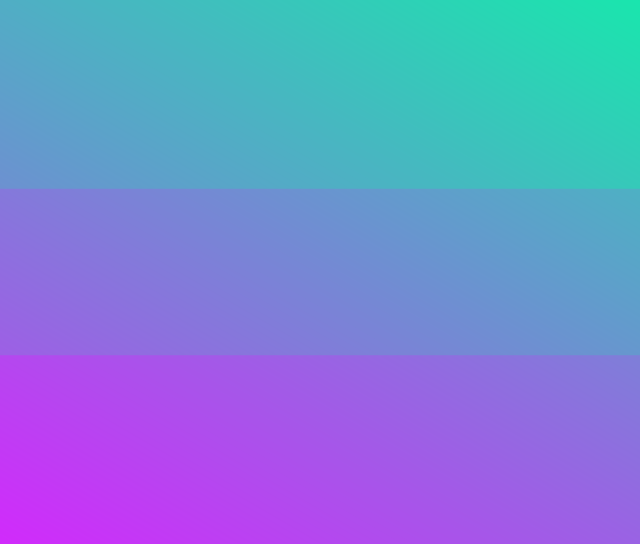
Write a WebGL 1 fragment shader that draws this background.

```glsl
precision highp float;
// Diagonal magenta-to-green gradient split into three stepped horizontal bands.

uniform vec2 u_resolution;

const vec3 MAGENTA = vec3(0.82, 0.165, 0.985);
const vec3 GREEN = vec3(0.10, 0.90, 0.68);
const vec2 GRADIENT_SLOPE = vec2(0.30, 0.44);
const float BAND_JUMP = 0.13;
const float LOWER_EDGE = 0.347;
const float UPPER_EDGE = 0.653;

// Step from 0 to 1 at an edge, smoothed across the given width
float softStep(float edge, float position, float width) {
    return clamp((position - edge) / width + 0.5, 0.0, 1.0);
}

// Number of band edges lying below a height
float bandLevel(float height, float width) {
    return softStep(LOWER_EDGE, height, width)
         + softStep(UPPER_EDGE, height, width);
}

void main() {
    vec2 uv = gl_FragCoord.xy / u_resolution;
    float edgeWidth = 1.0 / u_resolution.y;

    // Continuous diagonal ramp plus a jump at each band edge
    float ramp = dot(uv, GRADIENT_SLOPE) + BAND_JUMP * bandLevel(uv.y, edgeWidth);

    gl_FragColor = vec4(mix(MAGENTA, GREEN, clamp(ramp, 0.0, 1.0)), 1.0);
}
```
